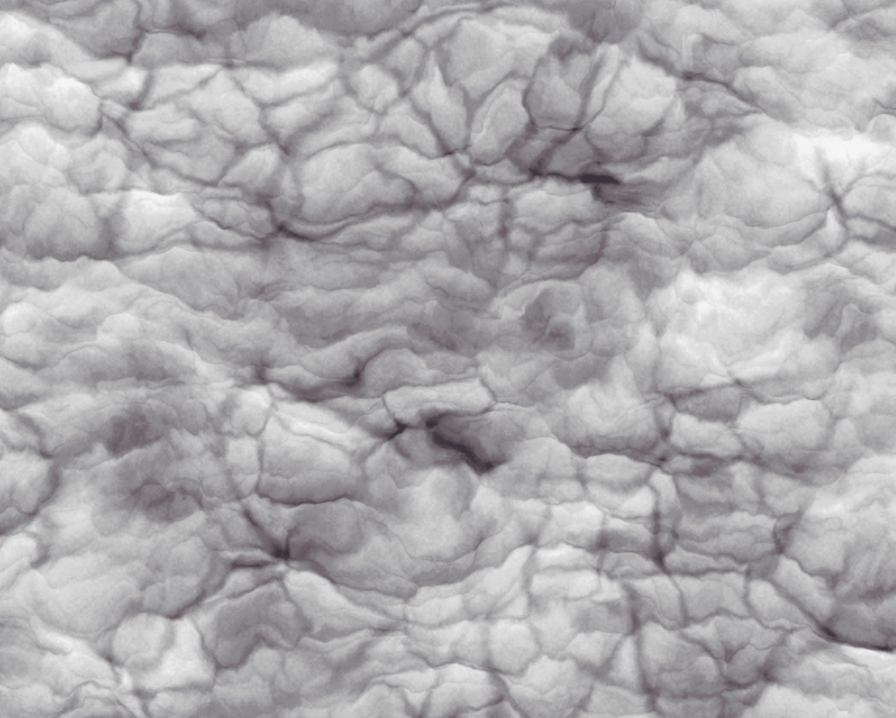
Give the GLSL for this texture, as a WebGL 2 fragment shader.

```glsl
#version 300 es
precision highp float;
// Soft grey fleece: overlapping pale tufts with dark creases, knots and fine grain.

uniform vec2 u_resolution;
out vec4 fragColor;

float hash(vec2 p) {
    vec3 q = fract(p.xyx * 0.1031);
    q += dot(q, q.yzx + 33.33);
    return fract((q.x + q.y) * q.z);
}

vec2 hash2(vec2 p) {
    return vec2(hash(p), hash(p + 71.7));
}

float valueNoise(vec2 p) {
    vec2 cell = floor(p), f = fract(p);
    f = f * f * (3.0 - 2.0 * f);
    float low = mix(hash(cell), hash(cell + vec2(1, 0)), f.x);
    float high = mix(hash(cell + vec2(0, 1)), hash(cell + vec2(1, 1)), f.x);
    return mix(low, high, f.y);
}

float fbm(vec2 p) {
    const mat2 turn = mat2(0.8, 0.6, -0.6, 0.8);
    float sum = 0.0, amplitude = 0.5;
    for (int i = 0; i < 5; i++) {
        sum += amplitude * valueNoise(p);
        p = turn * p * 2.03 + 17.3;
        amplitude *= 0.5;
    }
    return sum / 0.97;
}

vec2 warp(vec2 p, float scale, float amount) {
    vec2 shift = vec2(fbm(p * scale + 3.1), fbm(p * scale + 47.9)) - 0.5;
    return p + amount * shift;
}

// x: light on rounded tufts lit from above, y: crease strength between them
vec2 tufts(vec2 p, float creaseWidth) {
    vec2 cell = floor(p), f = fract(p);
    float nearest = 8.0, second = 8.0, light = 0.0, total = 0.0;
    for (int y = -1; y <= 1; y++) {
        for (int x = -1; x <= 1; x++) {
            vec2 offset = vec2(x, y);
            vec2 toPoint = f - offset - 0.1 - 0.8 * hash2(cell + offset);
            float d = length(toPoint);
            float weight = exp(-18.0 * d * d);
            light += weight * (0.65 * toPoint.y + 0.35 * (hash(cell + offset + 19.3) - 0.5));
            total += weight;
            second = min(second, max(nearest, d));
            nearest = min(nearest, d);
        }
    }
    float crease = 1.0 - smoothstep(0.0, creaseWidth, second - nearest);
    return vec2(light / max(total, 1e-6), crease * crease);
}

// Thin ridges where the noise crosses its middle value
float wisps(vec2 p) {
    float ridge = 1.0 - abs(2.0 * fbm(p) - 1.0);
    return pow(ridge, 9.0);
}

float glow(vec2 p, vec2 centre, vec2 radius) {
    vec2 d = (p - centre) / radius;
    return exp(-dot(d, d));
}

vec3 greyRamp(float tone) {
    vec3 c = mix(vec3(0.23, 0.20, 0.23), vec3(0.44, 0.40, 0.42), smoothstep(0.20, 0.43, tone));
    c = mix(c, vec3(0.55, 0.54, 0.56), smoothstep(0.40, 0.56, tone));
    c = mix(c, vec3(0.66, 0.655, 0.665), smoothstep(0.54, 0.67, tone));
    c = mix(c, vec3(0.75), smoothstep(0.64, 0.76, tone));
    c = mix(c, vec3(0.84), smoothstep(0.73, 0.85, tone));
    return mix(c, vec3(0.96), smoothstep(0.83, 1.0, tone));
}

void main() {
    vec2 p = gl_FragCoord.xy / u_resolution.y;
    vec2 soft = warp(p, 5.0, 0.14);
    vec2 frayed = warp(soft, 16.0, 0.045);

    // Three sizes of tuft, wider than tall
    vec2 large = tufts(soft * vec2(4.5, 6.5), 0.20);
    vec2 medium = tufts(frayed * vec2(9.0, 13.0) + 5.3, 0.28);
    vec2 small = tufts(frayed * vec2(19.0, 25.0) + 11.7, 0.35);

    // Broad light: dim upper middle, bright right side
    float dim = glow(p, vec2(0.68, 0.66), vec2(0.38, 0.34));
    float bright = glow(p, vec2(1.26, 0.48), vec2(0.28, 0.30));
    float tone = 0.785 - 0.06 * dim + 0.09 * bright;
    tone += 0.26 * large.x + 0.22 * medium.x + 0.12 * small.x;
    tone += 0.38 * (fbm(soft * vec2(5.0, 7.0) + 23.0) - 0.5);

    // Creases fade in and out along their length
    float fade = smoothstep(0.38, 0.72, valueNoise(p * vec2(5.0, 7.0) + 31.0));
    tone -= (0.04 + 0.15 * fade) * large.y;
    tone -= (0.02 + 0.12 * fade) * medium.y + 0.03 * small.y;
    tone -= 0.07 * wisps(frayed * vec2(8.0, 13.0) + 61.0);

    // Dark knots, denser where the light is dim
    float knot = fbm(frayed * vec2(8.0, 11.0) + 83.0);
    tone -= (0.14 + 0.20 * dim) * smoothstep(0.58, 0.80, knot);

    // Fine grain
    float grain = valueNoise(p * 210.0) + valueNoise(p * 370.0 + 9.0) - 1.0;
    tone += 0.035 * grain;

    fragColor = vec4(greyRamp(clamp(tone, 0.0, 1.0)), 1.0);
}
```
